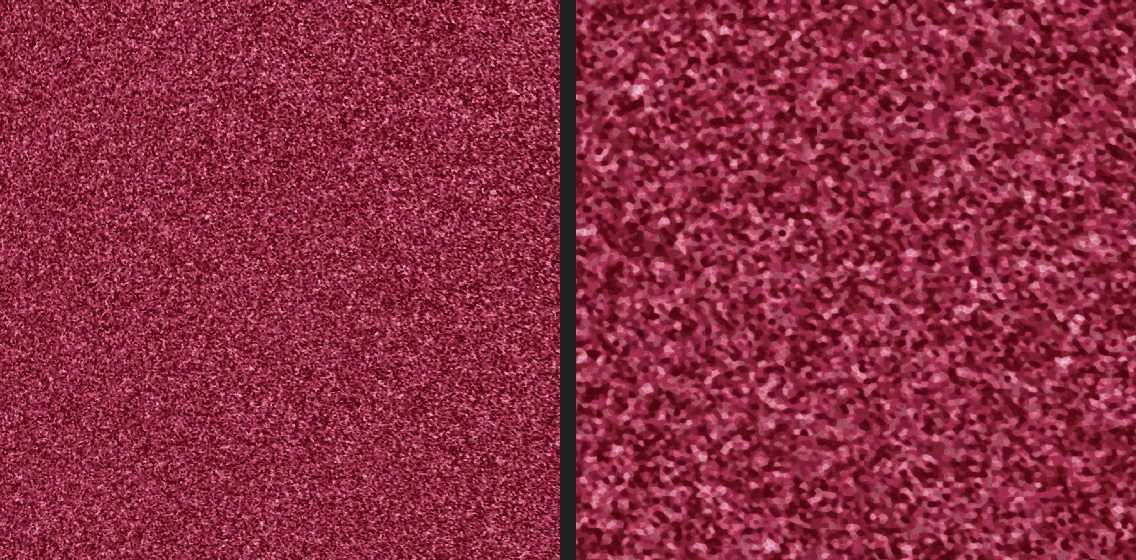
Left, the full canvas; right, a detail of the centre.
A three.js fragment shader for this texture:

```glsl
// Crimson glitter fabric: tiny slanted flakes of random brightness are blended
// into a field of unit variance, turned into a rank from 0 to 1, and coloured
// by a ramp whose stops follow the share of each tone.

varying vec2 vUv;

vec3 hash3(vec2 p) {
  vec3 q = fract(vec3(p.xyx) * vec3(0.1031, 0.1030, 0.0973));
  q += dot(q, q.yxz + 33.33);
  return fract((q.xxy + q.yzz) * q.zyx);
}

float valueNoise(vec2 p) {
  vec2 cell = floor(p);
  vec2 f = fract(p);
  f = f * f * (3.0 - 2.0 * f);
  float low = mix(hash3(cell).x, hash3(cell + vec2(1.0, 0.0)).x, f.x);
  float high = mix(hash3(cell + vec2(0.0, 1.0)).x, hash3(cell + 1.0).x, f.x);
  return mix(low, high, f.y);
}

// x: brightness, y: tint; both have zero mean and unit variance
vec2 flakes(vec2 p, float slant) {
  vec2 cell = floor(p);
  vec2 sum = vec2(0.0);
  float energy = 0.0;
  for (int j = -1; j <= 1; j++) {
    for (int i = -1; i <= 1; i++) {
      vec2 id = cell + vec2(float(i), float(j));
      vec3 place = hash3(id + 17.0);
      vec3 tone = hash3(id + 431.0);
      vec2 d = p - id - 0.1 - 0.8 * place.xy;

      // each flake is an ellipse; they align down to the right as slant grows
      float angle = -0.4 * slant + mix(3.0, 1.2, slant) * (place.z - 0.5);
      float c = cos(angle);
      float s = sin(angle);
      d = vec2(c * d.x + s * d.y, c * d.y - s * d.x);
      float weight = exp(-2.5 * d.x * d.x - 5.5 * d.y * d.y);

      sum += weight * vec2((tone.x + tone.y - 1.0) * 2.45, (tone.z - 0.5) * 3.46);
      energy += weight * weight;
    }
  }
  return sum / sqrt(energy);
}

// Colour for a brightness rank; dusty moves the rose tones towards grey pink
vec3 glitterColor(float rank, float dusty) {
  vec3 shadow = vec3(0.30, 0.02, 0.06);
  vec3 wine = vec3(0.38, 0.05, 0.10);
  vec3 crimson = vec3(0.51, 0.12, 0.20);
  vec3 rose = mix(vec3(0.64, 0.18, 0.31), vec3(0.64, 0.30, 0.38), dusty);
  vec3 pink = vec3(0.78, 0.34, 0.46);
  vec3 pale = vec3(0.85, 0.53, 0.62);
  vec3 glint = mix(vec3(0.96, 0.76, 0.80), vec3(0.92, 0.66, 0.88), dusty);

  vec3 color = mix(shadow, wine, smoothstep(0.0, 0.10, rank));
  color = mix(color, crimson, smoothstep(0.12, 0.32, rank));
  color = mix(color, rose, smoothstep(0.42, 0.66, rank));
  color = mix(color, pink, smoothstep(0.80, 0.92, rank));
  color = mix(color, pale, smoothstep(0.93, 0.98, rank));
  return mix(color, glint, smoothstep(0.98, 1.0, rank));
}

void main() {
  // flakes grow and line up towards the upper right
  float slant = smoothstep(-0.2, 1.0, vUv.x);
  vec2 grain = flakes(vUv * (345.0 - 28.0 * vUv), slant);

  // faint woven columns, soft folds and a dim right edge
  float weave = valueNoise(vUv * vec2(110.0, 30.0)) - 0.5;
  float folds = valueNoise(vUv * vec2(5.0, 4.0) + 7.3) - 0.5;
  float dim = smoothstep(0.55, 1.1, vUv.x) * 0.1;
  float contrast = mix(0.92, 1.08, 0.5 * (vUv.x + vUv.y));

  float level = contrast * grain.x + 0.2 * weave + 0.15 * folds - dim - 0.01;
  float rank = 1.0 / (1.0 + exp(-1.7 * level));
  float dusty = smoothstep(0.2, 0.7, grain.y);

  gl_FragColor = vec4(glitterColor(rank, dusty), 1.0);
}
```
